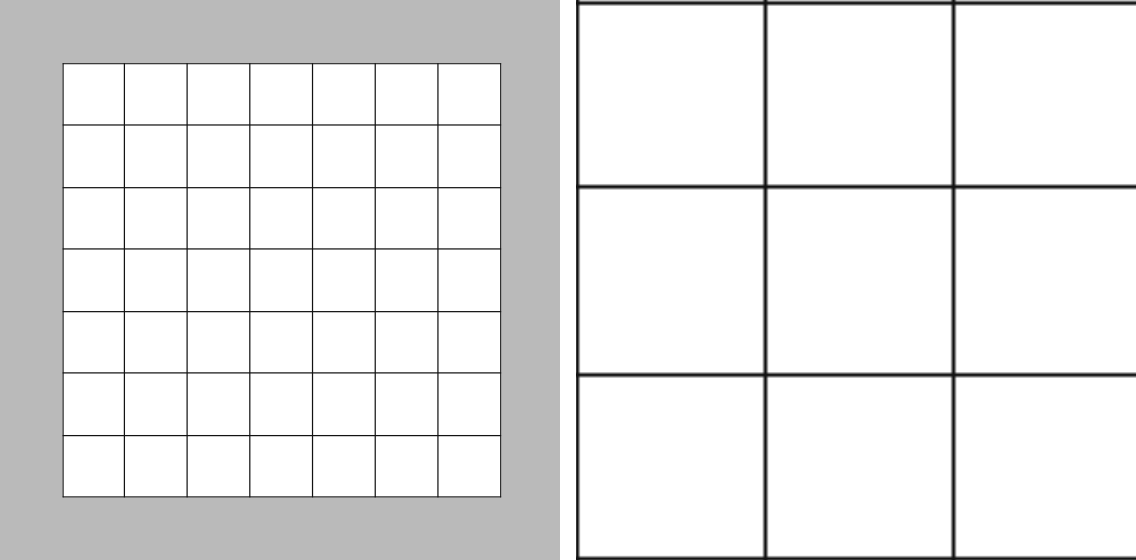
Left, the full canvas; right, a detail of the centre.
Write a WebGL 2 fragment shader that draws this pattern.

```glsl
#version 300 es
precision highp float;
// Draws a white board of 7 by 7 cells ruled in thin dark lines on a grey ground.

uniform vec2 u_resolution;
out vec4 fragColor;

const int CELLS = 7;                          // cells across and down
const float LATTICE = 384.0;                  // steps per canvas that lines snap to
const vec2 FIRST_LINE = vec2(43.1, 43.12);    // lower left corner, in lattice steps
const vec2 CELL_PITCH = vec2(42.85, 42.54);   // cell size, in lattice steps
const float LINE_OFFSET = 0.3;                // line centre within its step
const float INNER_WIDTH = 0.0022;             // line widths, in canvas units
const float BORDER_WIDTH = 0.0018;
const float EDGE_SOFTNESS = 0.0018;
const vec3 GROUND = vec3(0.73);
const vec3 PAPER = vec3(1.0);
const vec3 INK = vec3(0.07);

// Centre of the line with this index on both axes; snapping varies the gaps.
vec2 lineCentre(int index) {
    vec2 stepIndex = floor(FIRST_LINE + CELL_PITCH * float(index));
    return (stepIndex + LINE_OFFSET) / LATTICE;
}

// Smooth coverage from a signed distance, positive inside.
vec2 coverage(vec2 inside, vec2 softness) {
    return clamp(inside / softness + 0.5, 0.0, 1.0);
}

void main() {
    vec2 uv = gl_FragCoord.xy / u_resolution;
    vec2 softness = max(vec2(EDGE_SOFTNESS), 1.0 / u_resolution);

    // Board area, then the same area grown to hold the border line
    vec2 low = lineCentre(0);
    vec2 high = lineCentre(CELLS);
    vec2 inside = min(uv - low, high - uv);
    vec2 board = coverage(inside, softness);
    vec2 extent = coverage(inside + 0.5 * BORDER_WIDTH, softness);

    // Rulings: x holds the upright lines, y the level ones
    vec2 ruling = vec2(0.0);
    for (int i = 0; i <= CELLS; i++) {
        bool isBorder = i == 0 || i == CELLS;
        float width = isBorder ? BORDER_WIDTH : INNER_WIDTH;
        vec2 gap = abs(uv - lineCentre(i));
        ruling = max(ruling, coverage(0.5 * width - gap, softness));
    }
    ruling *= extent.yx;

    // Layers; crossings come out slightly darker
    float ink = 1.0 - (1.0 - ruling.x) * (1.0 - ruling.y);
    vec3 color = mix(GROUND, PAPER, board.x * board.y);
    color = mix(color, INK, ink);
    fragColor = vec4(color, 1.0);
}
```
